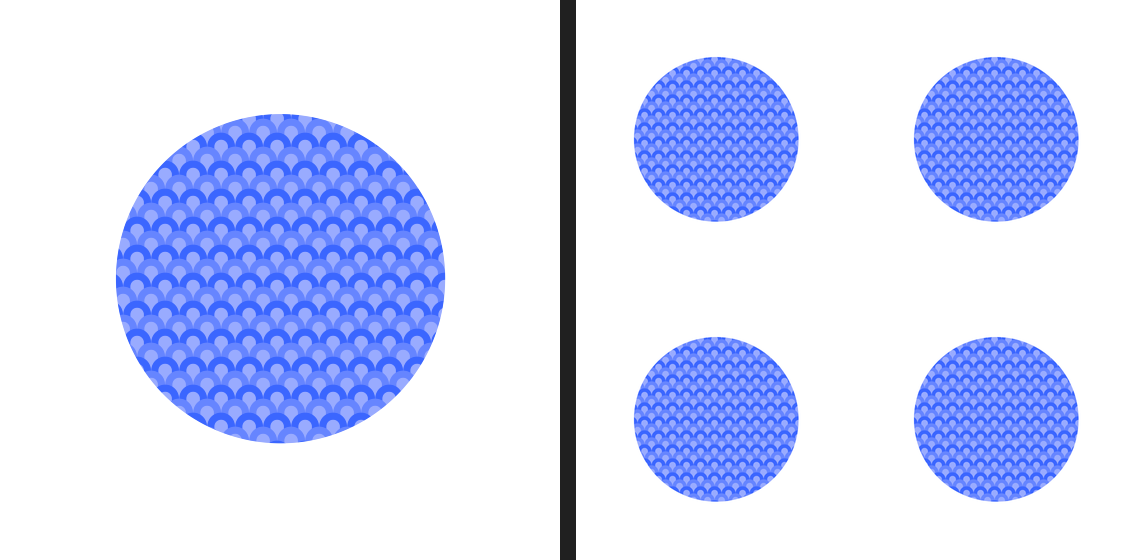
Left: one tile. Right: repeated 2 by 2.
A WebGL 2 fragment shader for this pattern:

```glsl
#version 300 es
precision highp float;
// Draws a white field with a central disc filled by overlapping rows of blue arched scales.

uniform vec2 u_resolution;
out vec4 fragColor;

const float REPEATS = 20.0;                   // cells across and down the canvas
const vec2 CELL_OFFSET = vec2(0.897, 0.769);  // centre of a dark arch, in cells
const float OUTER_RADIUS = 0.495;
const float INNER_RADIUS = 0.24;
const vec2 DISC_CENTER = vec2(0.501, 0.5023);
const float DISC_RADIUS = 0.294;

const vec3 WHITE = vec3(1.0);
const vec3 PALE_BLUE = vec3(0.60, 0.67, 1.0);
const vec3 MID_BLUE = vec3(0.40, 0.52, 1.0);
const vec3 DARK_BLUE = vec3(0.23, 0.40, 1.0);

// Coverage of a shape with an edge about one pixel wide
float coverage(float dist, float pixel) {
    return 1.0 - smoothstep(-0.6 * pixel, 0.6 * pixel, dist);
}

// Round-topped arch with straight sides below its centre
float archDistance(vec2 p, float radius) {
    return length(vec2(p.x, max(p.y, 0.0))) - radius;
}

// Paints one row of arches over the given colour
vec3 paintRow(vec3 color, vec2 p, float row, float pixel) {
    float isOdd = mod(row, 2.0);
    vec2 local = vec2(fract(p.x - 0.5 * isOdd + 0.5) - 0.5, p.y - 0.5 * row);
    vec3 rimColor = mix(DARK_BLUE, MID_BLUE, isOdd);
    vec3 arch = mix(rimColor, PALE_BLUE, coverage(archDistance(local, INNER_RADIUS), pixel));
    return mix(color, arch, coverage(archDistance(local, OUTER_RADIUS), pixel));
}

// Rows sit half a cell apart; each lower row covers the one above
vec3 scalePattern(vec2 p, float pixel) {
    vec3 color = PALE_BLUE;
    float nearestRow = floor(2.0 * p.y);
    for (int i = 1; i >= -1; i--) {
        color = paintRow(color, p, nearestRow + float(i), pixel);
    }
    return color;
}

void main() {
    vec2 uv = gl_FragCoord.xy / u_resolution;
    float pixel = 1.0 / min(u_resolution.x, u_resolution.y);

    vec3 scales = scalePattern(uv * REPEATS - CELL_OFFSET, pixel * REPEATS);

    // Clip the scales to the disc
    float disc = coverage(length(uv - DISC_CENTER) - DISC_RADIUS, pixel);
    fragColor = vec4(mix(WHITE, scales, disc), 1.0);
}
```
